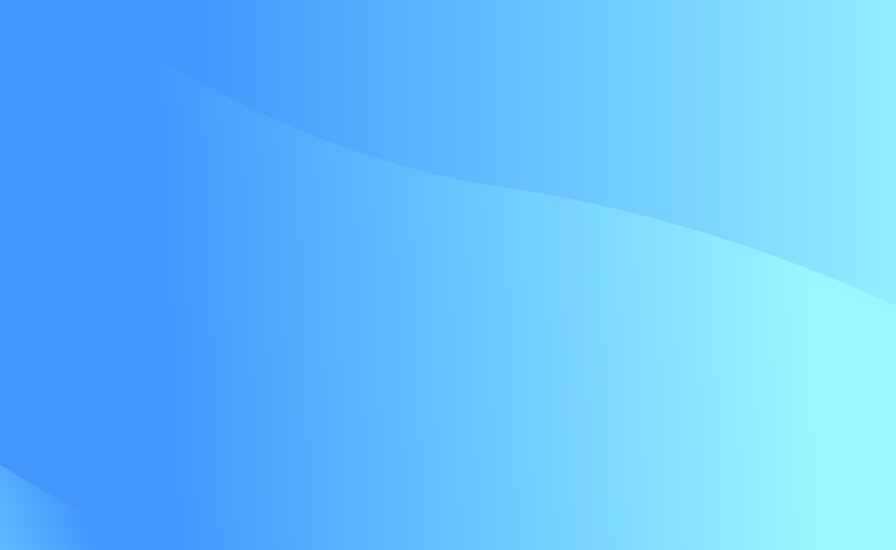
Write a Shadertoy shader that draws this background.

```glsl
// A calm blue-to-cyan backdrop: a sideways gradient, a large wave with its own
// brighter gradient laid over it, and a small fading hill in the lower left.
// Each layer is a clamped linear ramp, masked by a smooth polynomial edge.

const vec3 DEEP_BLUE  = vec3(0.260, 0.592, 0.992);
const vec3 LIGHT_CYAN = vec3(0.602, 0.970, 1.000);

// Ramps: start and end across the canvas width
const vec2 SKY_RAMP  = vec2(0.220, 1.085);
const vec2 WAVE_RAMP = vec2(0.190, 0.920);
const float WAVE_TILT = 0.025;          // ramp shift per canvas height

// Wave crest: inflection point, slope there, curvature on each side
const vec2  CREST_POINT = vec2(0.560, 0.660);
const float CREST_SLOPE = -0.24;
const float CREST_BEND_LEFT  = 0.97;
const float CREST_BEND_RIGHT = -0.57;

// Corner hill: height at the left side, slope, curvature, and fade
const float HILL_HEIGHT = 0.155;
const float HILL_SLOPE  = -1.02;
const float HILL_BEND   = 1.0;
const float HILL_WIDTH  = 0.110;
const float HILL_TILT   = 0.25;
const float HILL_LIGHT  = 0.35;

float ramp(vec2 range, float x) {
    return clamp((x - range.x) / (range.y - range.x), 0.0, 1.0);
}

float crestHeight(float x) {
    float s = x - CREST_POINT.x;
    float bend = s < 0.0 ? CREST_BEND_LEFT : CREST_BEND_RIGHT;
    return CREST_POINT.y + s * (CREST_SLOPE + bend * s);
}

float hillHeight(float x) {
    return HILL_HEIGHT + x * (HILL_SLOPE + HILL_BEND * x);
}

// Coverage below an edge, softened over about one pixel
float below(float height, float y) {
    float soft = 0.75 / iResolution.y;
    return smoothstep(-soft, soft, height - y);
}

void mainImage(out vec4 fragColor, in vec2 fragCoord) {
    vec2 uv = fragCoord / iResolution.xy;

    // Sky and wave
    float sky  = ramp(SKY_RAMP, uv.x);
    float wave = ramp(WAVE_RAMP, uv.x + WAVE_TILT * uv.y);
    float light = mix(sky, wave, below(crestHeight(uv.x), uv.y));

    // Corner hill, brightest at the left side
    float fade = clamp(1.0 - (uv.x + HILL_TILT * uv.y) / HILL_WIDTH, 0.0, 1.0);
    float hill = HILL_LIGHT * fade * below(hillHeight(uv.x), uv.y);

    fragColor = vec4(mix(DEEP_BLUE, LIGHT_CYAN, max(light, hill)), 1.0);
}
```
